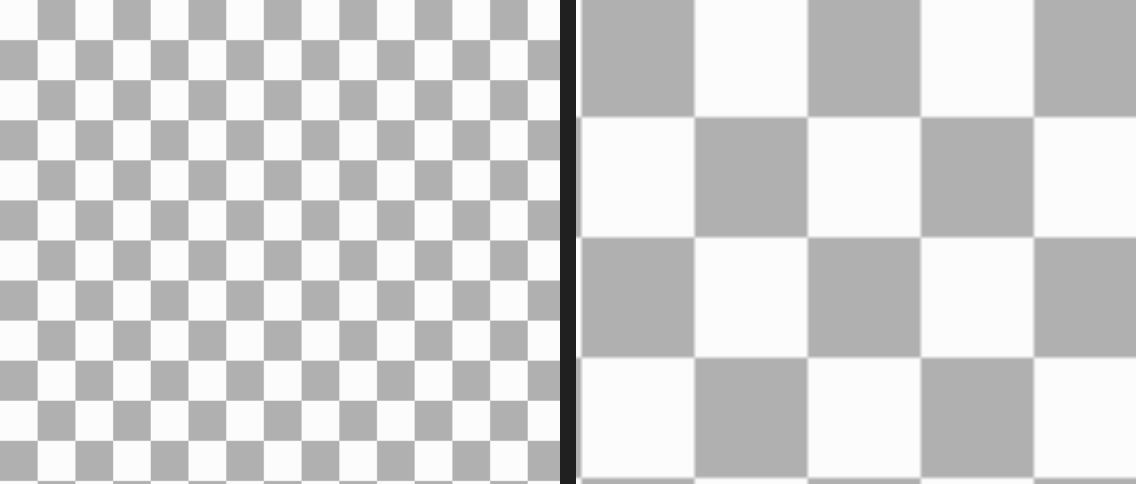
Left, the full canvas; right, a detail of the centre.
Give the GLSL for this pattern, as a WebGL 2 fragment shader.

```glsl
#version 300 es
precision highp float;

uniform vec2 u_resolution;
out vec4 fragColor;

const vec3 LIGHT = vec3(0.99);
const vec3 GREY = vec3(0.69);
const vec2 CELL = vec2(0.06732, 0.08281); // cell size as a share of the canvas
const float EDGE_SOFTNESS = 0.0014;       // half width of an edge, in canvas heights

// Signed distance to the nearest cell border: positive in even cells, negative in odd.
vec2 signedBorderDistance(vec2 cells) {
    return 0.5 - abs(mod(cells + 0.5, 2.0) - 1.0);
}

void main() {
    // Cells are counted from the top left corner.
    vec2 uv = gl_FragCoord.xy / u_resolution;
    vec2 cells = vec2(uv.x, 1.0 - uv.y) / CELL;

    // Hold the first row and column solid up to the canvas rim.
    cells = max(cells, vec2(0.5));

    // Border distance in canvas heights, softened by at least half a pixel.
    vec2 aspect = vec2(u_resolution.x / u_resolution.y, 1.0);
    vec2 border = signedBorderDistance(cells) * CELL * aspect;
    float softness = max(EDGE_SOFTNESS, 0.5 / u_resolution.y);
    vec2 side = clamp(border / softness, -1.0, 1.0);

    // Matching parity gives a light cell, differing parity a grey one.
    float lightness = 0.5 + 0.5 * side.x * side.y;
    fragColor = vec4(mix(GREY, LIGHT, lightness), 1.0);
}
```
